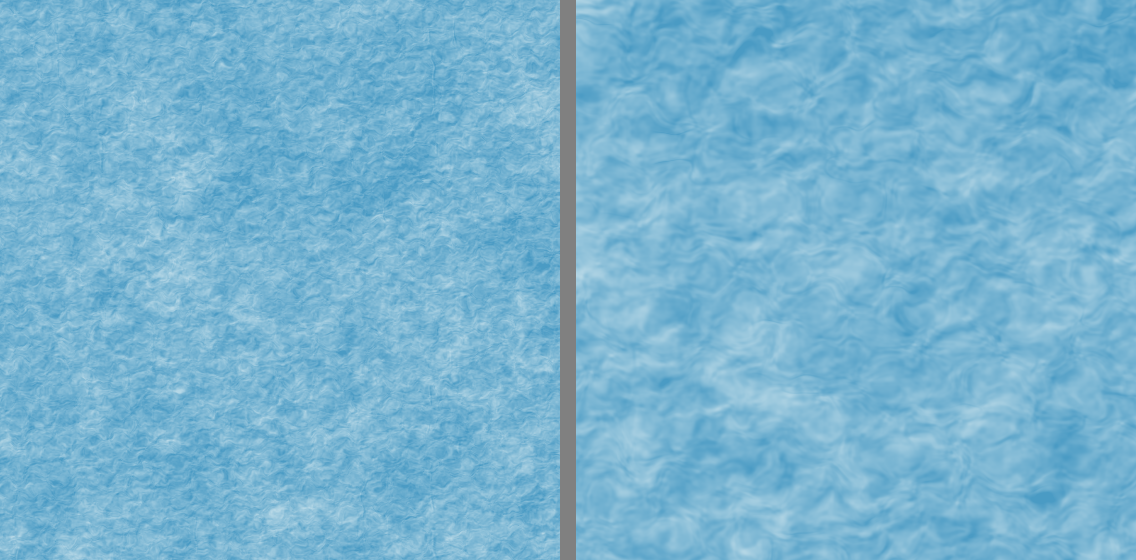
Left, the full canvas; right, a detail of the centre.
Give the GLSL for this texture, as a WebGL 2 fragment shader.

```glsl
#version 300 es
precision highp float;
// Mottled blue handmade paper with pale cloudy patches, crumpled fibres and faint creases.

uniform vec2 u_resolution;
out vec4 fragColor;

float hash(vec2 cell) {
  uvec2 q = uvec2(ivec2(cell) + 32768) * uvec2(1597334673u, 3812015801u);
  uint h = (q.x ^ q.y) * 1597334673u;
  h = (h ^ (h >> 15)) * 2246822519u;
  return float((h ^ (h >> 13)) >> 8) / 16777216.0;
}

// Smooth value noise from -1 to 1
float noise(vec2 p) {
  vec2 i = floor(p), f = fract(p);
  f = f * f * f * (f * (f * 6.0 - 15.0) + 10.0);
  float low = mix(hash(i), hash(i + vec2(1, 0)), f.x);
  float high = mix(hash(i + vec2(0, 1)), hash(i + vec2(1, 1)), f.x);
  return mix(low, high, f.y) * 2.0 - 1.0;
}

// Octaves are turned against each other to hide the lattice
float fbm(vec2 p, int octaves) {
  float sum = 0.0, weight = 0.5;
  for (int i = 0; i < octaves; i++) {
    sum += weight * noise(p);
    p = mat2(1.6, 1.2, -1.2, 1.6) * p + vec2(17.3, 41.7);
    weight *= 0.5;
  }
  return sum;
}

vec2 swirl(vec2 p, int octaves) {
  return vec2(fbm(p + 5.2, octaves), fbm(p + vec2(81.4, 33.9), octaves));
}

// Thin line along the zero level of a noise field
float fibre(vec2 p, float width) {
  return 1.0 - smoothstep(0.0, width, abs(noise(p)));
}

void main() {
  vec2 uv = gl_FragCoord.xy / min(u_resolution.x, u_resolution.y);
  vec2 warped = uv + 0.035 * swirl(uv * 11.0, 3) + 0.010 * swirl(uv * 55.0, 2);

  // Broad clouds leaning up to the right
  vec2 leaning = mat2(0.86, -0.5, 0.5, 0.86) * warped;
  float clouds = fbm(leaning * vec2(5.5, 8.5), 4);

  // Blotches and fine crumpled surface, lit from the upper left
  float blotches = fbm(warped * vec2(27.0, 34.0) + 9.0, 3);
  vec2 curled = uv + 0.012 * swirl(uv * 45.0 + 3.0, 2);
  vec2 surface = curled * vec2(72.0, 100.0) + 60.0;
  float crumple = fbm(surface, 3);
  float relief = crumple - fbm(surface + vec2(-0.14, 0.28), 3);
  float grain = noise(uv * vec2(200.0, 290.0)) + 0.6 * noise(uv * vec2(330.0, 420.0) + 7.0);

  // Pale patches filled with curls
  float patches = smoothstep(0.10, 0.46, fbm(leaning * vec2(8.0, 11.0) + 24.0, 3));
  float curls = fibre(curled * vec2(44.0, 58.0) + 12.0, 0.35);

  // Short dark fibres lying mostly level
  float darkFibres = fibre(curled * vec2(34.0, 62.0) + 140.0, 0.16);
  darkFibres *= smoothstep(0.0, 0.6, noise(uv * vec2(38.0, 44.0) + 200.0));

  // Short broken upright creases, each with a dark and a light side
  vec2 bent = uv + 0.010 * swirl(uv * 34.0 + 70.0, 3);
  float creaseZone = smoothstep(0.25, 0.7, noise(uv * vec2(17.0, 11.0) + 45.0));
  creaseZone *= smoothstep(-0.3, 0.4, noise(uv * 60.0 + 19.0));
  float crease = fibre(bent * vec2(24.0, 4.0) + 31.0, 0.09);
  float creaseEdge = fibre((bent + vec2(0.003, 0.0)) * vec2(24.0, 4.0) + 31.0, 0.08);
  float streaks = fbm(bent * vec2(20.0, 4.5) + 90.0, 2);

  float tone = 0.35 + 0.50 * clouds + 0.46 * blotches + 0.64 * crumple;
  tone += 0.62 * relief + 0.13 * grain - 0.24 * darkFibres;
  tone += patches * (0.24 + 0.42 * curls * (0.5 + blotches));
  tone += 0.16 * streaks + creaseZone * (0.34 * creaseEdge - 0.32 * crease);

  vec3 deepBlue = vec3(0.39, 0.663, 0.80);
  vec3 paleBlue = vec3(0.59, 0.775, 0.863);
  fragColor = vec4(mix(deepBlue, paleBlue, clamp(tone, -0.5, 1.6)), 1.0);
}
```
